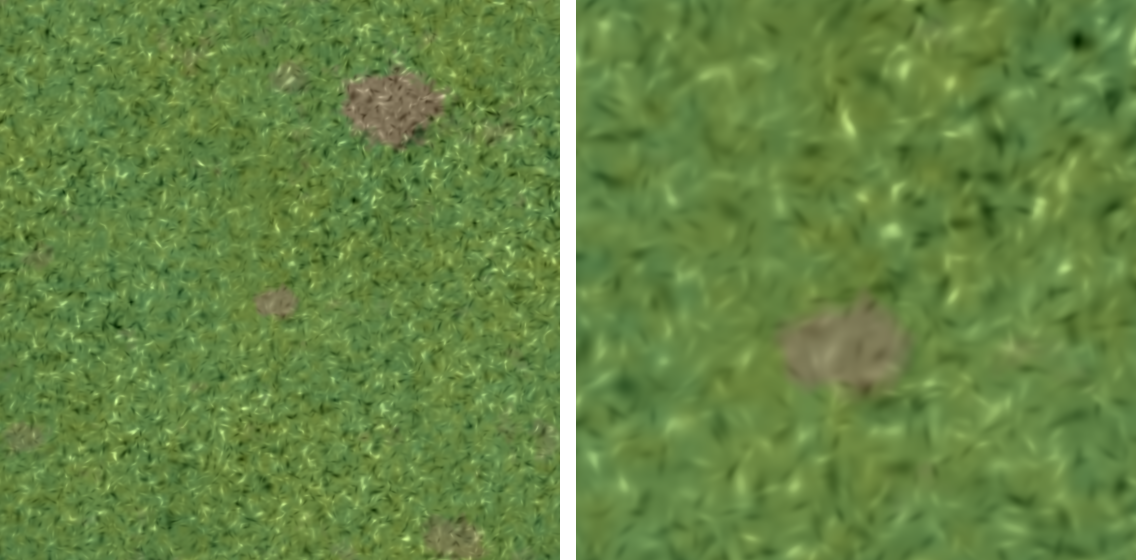
Left, the full canvas; right, a detail of the centre.
This texture is drawn by a Shadertoy shader. Its source:

```glsl
// Sunlit short grass seen from above, with soft blade clumps and a few bare soil patches.

vec2 hash2(vec2 p) {
    return fract(sin(vec2(dot(p, vec2(127.1, 311.7)), dot(p, vec2(269.5, 183.3)))) * 43758.5453);
}

// Smooth value noise in -1..1
float noise(vec2 p) {
    vec2 i = floor(p), f = fract(p);
    f = f * f * (3.0 - 2.0 * f);
    float low = mix(hash2(i).x, hash2(i + vec2(1, 0)).x, f.x);
    float high = mix(hash2(i + vec2(0, 1)).x, hash2(i + vec2(1, 1)).x, f.x);
    return mix(low, high, f.y) * 2.0 - 1.0;
}

float fbm(vec2 p) {
    float sum = 0.0, gain = 0.5;
    for (int i = 0; i < 4; i++) {
        sum += gain * noise(p);
        p = mat2(1.6, 1.2, -1.2, 1.6) * p + 17.3;
        gain *= 0.55;
    }
    return sum;
}

// Scattered soft blades: bright and dark, turned mostly toward the upper right
float blades(vec2 p) {
    float sum = 0.0;
    for (int y = -1; y <= 1; y++)
    for (int x = -1; x <= 1; x++) {
        vec2 id = floor(p) + vec2(x, y);
        vec2 look = hash2(id + 71.3);
        vec2 d = p - id - hash2(id);
        float angle = mix(-0.6, 2.1, look.x);
        float c = cos(angle), s = sin(angle);
        d = vec2(c * d.x + s * d.y, c * d.y - s * d.x) / vec2(0.48, 0.23);
        sum += (look.y * 2.0 - 1.0) * exp(-dot(d, d));
    }
    return sum;
}

// Ragged bare patches: centre, radius, strength
float soilCover(vec2 p) {
    vec4 patches[5] = vec4[5](
        vec4(0.69, 0.815, 0.090, 0.95),
        vec4(0.49, 0.457, 0.034, 0.75),
        vec4(0.82, 0.035, 0.055, 0.55),
        vec4(0.05, 0.220, 0.040, 0.40),
        vec4(0.51, 0.865, 0.035, 0.40));
    float ragged = 0.55 * fbm(p * 17.0) + 0.15 * noise(p * 75.0);
    float cover = 0.0;
    for (int i = 0; i < 5; i++) {
        vec2 d = (p - patches[i].xy) / patches[i].z;
        float edge = length(d * vec2(0.9, 1.15)) + ragged;
        cover = max(cover, patches[i].w * (1.0 - smoothstep(0.55, 1.15, edge)));
    }
    return cover;
}

void mainImage(out vec4 fragColor, in vec2 fragCoord) {
    vec2 uv = fragCoord / iResolution.y;
    vec2 bent = uv + 0.004 * vec2(noise(uv * 38.0), noise(uv * 38.0 + 50.0));

    // Light and dark grain, stronger in some areas
    float grain = 0.18 * blades(bent * 52.0)
                + 0.13 * blades(bent * 88.0 + 31.7)
                + 0.035 * noise(uv * 130.0);
    grain *= 1.0 + 0.35 * noise(uv * 9.0);
    grain += 0.6 * max(grain - 0.09, 0.0);
    float light = grain + 0.035 * fbm(uv * 7.0 + 4.0);

    // Grass drifts between yellowish and bluish green
    float warmth = fbm(uv * 6.0 + 23.0) + 0.55 * noise(uv * 55.0 + 9.0);
    vec3 grass = vec3(0.385, 0.515, 0.255) + light * vec3(0.95, 1.0, 0.75);
    grass += warmth * vec3(0.045, 0.008, -0.032);

    // Thin growth lets some earth show through
    float thin = 0.35 * smoothstep(0.30, 0.75, fbm(uv * 13.0 + 61.0));
    vec3 soil = vec3(0.51, 0.45, 0.355) + light * vec3(0.85, 0.85, 0.8);
    float cover = soilCover(uv);
    vec3 color = mix(grass, soil, max(cover, thin));

    // Shade at the lower right rim of each patch
    float rim = max(soilCover(uv + vec2(-0.018, 0.014)) - cover, 0.0);
    color *= 1.0 - 0.5 * rim * smoothstep(-0.3, 0.5, noise(uv * 28.0 + 3.0));

    fragColor = vec4(clamp(color, 0.0, 1.0), 1.0);
}
```
